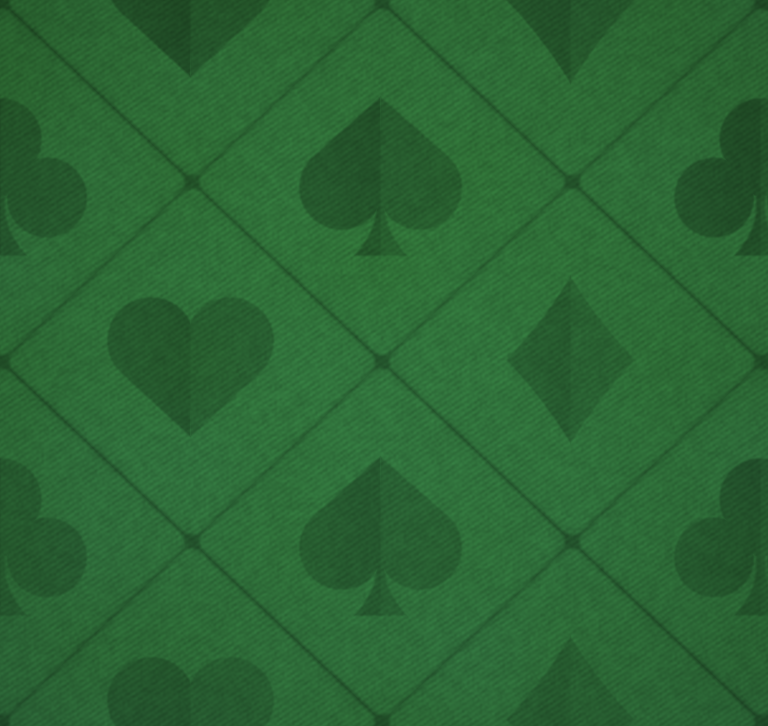
Write a Shadertoy shader that draws this pattern.

```glsl
// Green twill felt quilted into diamonds, each printed with a folded card suit.

float hash(vec2 p) {
    vec3 q = fract(vec3(p.xyx) * 0.1031);
    q += dot(q, q.yzx + 33.33);
    return fract((q.x + q.y) * q.z);
}

float noise(vec2 p) {
    vec2 i = floor(p), f = fract(p);
    f = f * f * (3.0 - 2.0 * f);
    return mix(mix(hash(i), hash(i + vec2(1, 0)), f.x),
               mix(hash(i + vec2(0, 1)), hash(i + vec2(1, 1)), f.x), f.y);
}

// Hull of a sharp tip and a disc
float teardrop(vec2 p, vec2 tip, vec2 centre, float radius) {
    vec2 axis = centre - tip;
    float len = length(axis);
    p -= tip;
    vec2 q = vec2(abs(p.x * axis.y - p.y * axis.x), dot(p, axis)) / len;
    float s = radius / len, c = sqrt(1.0 - s * s);
    float along = dot(q, vec2(s, c));
    if (along < 0.0) return length(q);
    if (along > len * c) return length(q - vec2(0, len)) - radius;
    return dot(q, vec2(c, -s));
}

// Flared foot shared by spade and club
float stem(vec2 p) {
    float t = clamp((-0.07 - p.y) / 0.122, 0.0, 1.0);
    return max((p.x - mix(0.012, 0.068, t * t)) * 0.8, abs(p.y + 0.092) - 0.102);
}

float spade(vec2 p) {
    return min(teardrop(p, vec2(0, 0.224), vec2(0.103, -0.015), 0.111), stem(p));
}

float heart(vec2 p) {
    return teardrop(p, vec2(0, -0.197), vec2(0.104, 0.055), 0.115);
}

float diamond(vec2 p) {
    vec2 q = vec2(p.x, abs(p.y - 0.005)) / vec2(0.169, 0.219);
    return (q.x + q.y + 0.25 * q.x * q.y - 1.0) * 0.13;
}

float club(vec2 p) {
    float lobes = min(length(p - vec2(0, 0.112)) - 0.108,
                      length(p - vec2(0.122, -0.041)) - 0.105);
    return min(min(lobes, length(p) - 0.04), stem(p));
}

void mainImage(out vec4 fragColor, in vec2 fragCoord) {
    vec2 p = (fragCoord - 0.5 * iResolution.xy) / iResolution.x * 2.021 + vec2(0.005, -0.003);
    float blur = 2.0 / iResolution.x + 0.002;

    // Diagonal lattice
    vec2 pitch = vec2(1.0, 0.947);
    vec2 q = p / pitch;
    vec2 uv = vec2(q.x + q.y, q.x - q.y);
    vec2 id = floor(uv);
    vec2 mid = id + 0.5;
    vec2 local = p - 0.5 * vec2(mid.x + mid.y, mid.x - mid.y) * pitch;
    local.x += 0.004;

    // Cloth: uneven dye, slanted twill broken into short stitches, and grain
    float dye = noise(p * 4.0 + 20.0) - 0.5;
    vec3 color = vec3(0.186, 0.441, 0.217) + dye * vec3(0.010, 0.014, 0.024);
    color.b += 0.014 * smoothstep(0.8, -0.5, p.y);
    color *= 1.035 - 0.095 * dot(p, p);
    float stitch = 0.55 + 0.9 * noise(vec2(p.x * 60.0, p.y * 90.0) + 250.0);
    float twill = sin(6.2832 * (p.y - 0.66 * p.x) / 0.0165);
    float grain = noise(p * 150.0 + 400.0) - 0.5;
    color *= 1.0 + 0.042 * twill * stitch + 0.09 * grain
           + 0.07 * (noise(p * 45.0 + 90.0) - 0.5);

    // Seams with rounded cell corners that widen into small knots
    vec2 edge = (0.5 - abs(fract(uv) - 0.5)) / 1.454;
    float seam = 0.036 - length(max(0.036 - edge, 0.0));
    float strength = edge.x < edge.y ? 0.23 : 0.15;
    strength = mix(0.23, strength, smoothstep(0.0, 0.05, max(edge.x, edge.y)));
    color *= 1.0 - strength * (1.0 - smoothstep(0.002 - blur, 0.006 + blur, seam));
    color *= 1.0 - 0.06 * exp(-max(seam, 0.0) * 40.0);

    // Suits run across in the order spade, diamond, club, heart
    float suit = mod(id.x + id.y + 1.0, 4.0);
    vec2 h = vec2(abs(local.x), local.y);
    float d = suit < 0.5 ? spade(h) : suit < 1.5 ? diamond(h)
            : suit < 2.5 ? club(h) : heart(h);

    // Left half darkens toward the fold; right half stays lighter
    float fold = smoothstep(-blur, blur, local.x);
    float left = 0.245 - 0.05 * smoothstep(0.0, 0.2, h.x);
    float ink = mix(left, 0.165, fold) * (suit == 1.0 ? 0.82 : 1.0);
    ink *= 1.0 + 0.2 * p.y + 0.25 * dye;
    color *= 1.0 - ink * (1.0 - smoothstep(-blur, blur, d));

    fragColor = vec4(color, 1.0);
}
```
